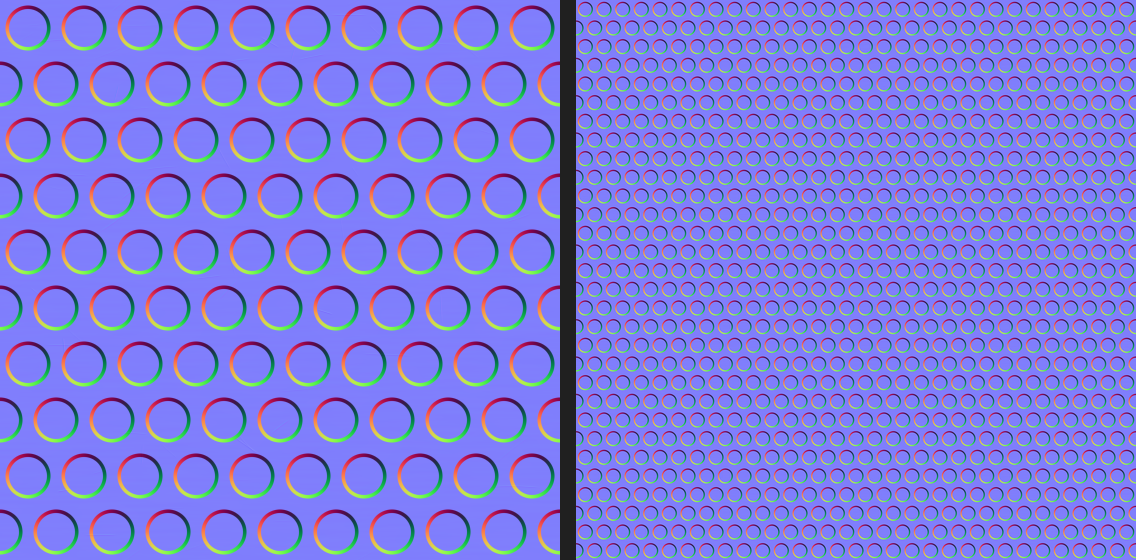
Left, the tile; right, the same tile 3 across and 3 down.
Write a Shadertoy shader that draws this texture map.

```glsl
// Tiling normal map: staggered rows of round recesses with bevelled rims on a finely scratched sheet.

const float CELLS = 10.0;          // repeats across and down
const float RIM_INNER = 0.339;     // radii in cell units
const float RIM_OUTER = 0.402;
const float RIM_TILT = 0.97;
const float FLAT_BLUE = 0.99;
const float STEEP_BLUE = 0.29;
const int SCRATCHES = 64;

vec2 hash22(vec2 p) {
    vec3 q = fract(vec3(p.xyx) * vec3(0.1031, 0.1030, 0.0973));
    q += dot(q, q.yzx + 33.33);
    return fract((q.xx + q.yz) * q.zy);
}

// Gradient noise that wraps after a whole number of lattice cells.
float gradientCorner(vec2 lattice, vec2 offset, vec2 period) {
    float angle = 6.28319 * hash22(mod(lattice, period) + 7.0).x;
    return dot(vec2(cos(angle), sin(angle)), offset);
}

float wrappedNoise(vec2 uv, vec2 period) {
    vec2 p = uv * period;
    vec2 i = floor(p), f = fract(p);
    vec2 w = f * f * f * (f * (f * 6.0 - 15.0) + 10.0);
    vec2 e = vec2(1.0, 0.0);
    float low = mix(gradientCorner(i, f, period),
                    gradientCorner(i + e, f - e, period), w.x);
    float high = mix(gradientCorner(i + e.yx, f - e.yx, period),
                     gradientCorner(i + e.xx, f - e.xx, period), w.x);
    return mix(low, high, w.y);
}

// Position relative to the nearest circle centre, alternate rows shifted by half a cell.
vec2 staggeredCell(vec2 uv, float cells) {
    vec2 p = uv * cells;
    p.x += 0.5 * (1.0 - mod(floor(p.y), 2.0));
    return fract(p) - 0.5;
}

// Steepness of the rim, 0 on the flats and 1 on the bevel.
float rimProfile(float radius, float inner, float outer, float pixel) {
    float innerSoft = max(0.011, 0.7 * pixel);
    float outerSoft = max(0.007, 0.7 * pixel);
    return smoothstep(inner - innerSoft, inner + innerSoft, radius)
         * (1.0 - smoothstep(outer - outerSoft, outer + outerSoft, radius));
}

// Sideways tilt from one thin, slightly bowed groove.
vec2 scratchTilt(vec2 uv, float id, float width) {
    vec2 place = hash22(vec2(id, 3.7));
    vec2 shape = hash22(vec2(id, 19.3));
    vec2 look = hash22(vec2(id, 41.9));
    float swing = 2.0 * shape.x - 1.0;
    float angle = 1.5708 * swing * abs(swing);   // mostly near horizontal
    vec2 along = vec2(cos(angle), sin(angle));
    vec2 across = vec2(-along.y, along.x);
    vec2 d = uv - place;
    d -= round(d);
    float t = dot(d, along);
    float halfLength = mix(0.012, 0.05, shape.y);
    float side = (dot(d, across) + (look.x - 0.5) * 3.0 * t * t) / width;
    float fade = 1.0 - smoothstep(0.5 * halfLength, halfLength, abs(t));
    return across * side * exp(-side * side) * fade * mix(0.04, 0.22, look.y * look.y);
}

vec2 surfaceWear(vec2 uv, float pixel) {
    float width = max(0.0012, 0.7 * pixel);
    vec2 tilt = vec2(0.0);
    for (int i = 0; i < SCRATCHES; i++) {
        tilt += scratchTilt(uv, float(i) + 1.0, width);
    }
    // Brushed grain and a faint broad unevenness
    tilt.y += 0.022 * wrappedNoise(uv, vec2(8.0, 150.0));
    tilt.x += 0.010 * wrappedNoise(uv, vec2(14.0, 40.0));
    return tilt;
}

// Packs a tilt and a steepness into normal map colours.
vec3 encodeNormal(vec2 tilt, float steepness) {
    return vec3(vec2(0.5, 0.495) + 0.5 * tilt, mix(FLAT_BLUE, STEEP_BLUE, steepness));
}

void mainImage(out vec4 fragColor, in vec2 fragCoord) {
    vec2 uv = fragCoord / iResolution.xy;
    float pixel = 1.0 / min(iResolution.x, iResolution.y);

    // Bevel facing the centre of each recess
    vec2 p = staggeredCell(uv, CELLS);
    float radius = length(p);
    float rim = rimProfile(radius, RIM_INNER, RIM_OUTER, pixel * CELLS);
    vec2 inward = -p / max(radius, 0.001);

    vec2 tilt = inward * rim * RIM_TILT + surfaceWear(uv, pixel);
    fragColor = vec4(clamp(encodeNormal(tilt, rim), 0.0, 1.0), 1.0);
}
```
